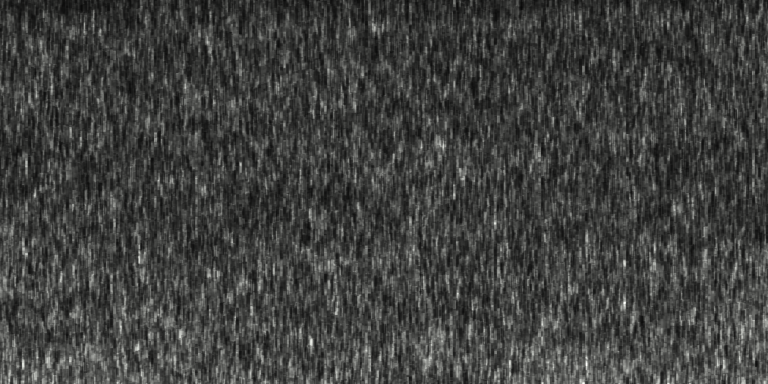
Reproduce this texture procedurally as a Shadertoy shader.

```glsl
float hash(vec2 p) {
    return fract(sin(dot(p, vec2(127.1, 311.7))) * 43758.5);
}

float valueNoise(vec2 p) {
    vec2 cell = floor(p);
    vec2 f = fract(p);
    f = f * f * (3.0 - 2.0 * f);
    float low = mix(hash(cell), hash(cell + vec2(1, 0)), f.x);
    float high = mix(hash(cell + vec2(0, 1)), hash(cell + vec2(1, 1)), f.x);
    return mix(low, high, f.y);
}

// One upright stroke per cell, lighter or darker than the ground
float strokes(vec2 p, vec2 density, float seed) {
    vec2 q = p * density + vec2(seed * 0.37, 0.0);
    q.y += 19.0 * hash(vec2(floor(q.x), seed));
    vec2 cell = floor(q);
    vec2 id = cell + seed * 13.7;
    vec2 halfSize = vec2(mix(0.32, 0.5, hash(id + 3.1)), mix(0.26, 0.48, hash(id + 7.3)));
    vec2 center = 0.5 + (0.5 - halfSize) * (2.0 * hash(id + 5.9) - 1.0);
    vec2 edge = density / iResolution.y;
    vec2 cover = clamp((halfSize - abs(q - cell - center)) / edge + 0.5, 0.0, 1.0);
    return (hash(id) - 0.5) * cover.x * cover.y;
}

void mainImage(out vec4 fragColor, in vec2 fragCoord) {
    vec2 p = fragCoord / iResolution.y;

    // Overlapping layers of fine vertical strokes
    float relief = 0.0;
    for (int i = 0; i < 5; i++) {
        float layer = float(i);
        relief += strokes(p, vec2(104.0 + 9.0 * layer, 18.0 + 4.5 * layer), layer + 1.0);
    }

    // Rough grain that breaks up the strokes
    float grain = valueNoise(p * vec2(170.0, 155.0)) - 0.5;
    grain += 0.6 * (valueNoise(p * vec2(95.0, 100.0) + 31.0) - 0.5);

    // Small clumps of strokes
    float clumps = valueNoise(p * vec2(62.0, 22.0) + 83.0) - 0.5;

    // Faint horizontal bands and broad patches
    float bands = valueNoise(vec2(p.x * 2.5, p.y * 15.0) + 11.0) - 0.5;
    bands += 0.6 * (valueNoise(p * vec2(9.0, 24.0) + 57.0) - 0.5);

    // Ground tone, lighter toward the bottom and dark along the top
    float ground = 0.209 + 0.135 * exp(-4.2 * p.y) - 0.06 * smoothstep(0.93, 1.0, p.y);

    // Soften the highlights
    float tone = ground * exp(0.9 * relief + 0.4 * grain + 0.55 * clumps + 0.26 * bands);
    tone /= 0.86 + 0.55 * tone;
    fragColor = vec4(tone * vec3(0.995, 1.008, 0.98), 1.0);
}
```
